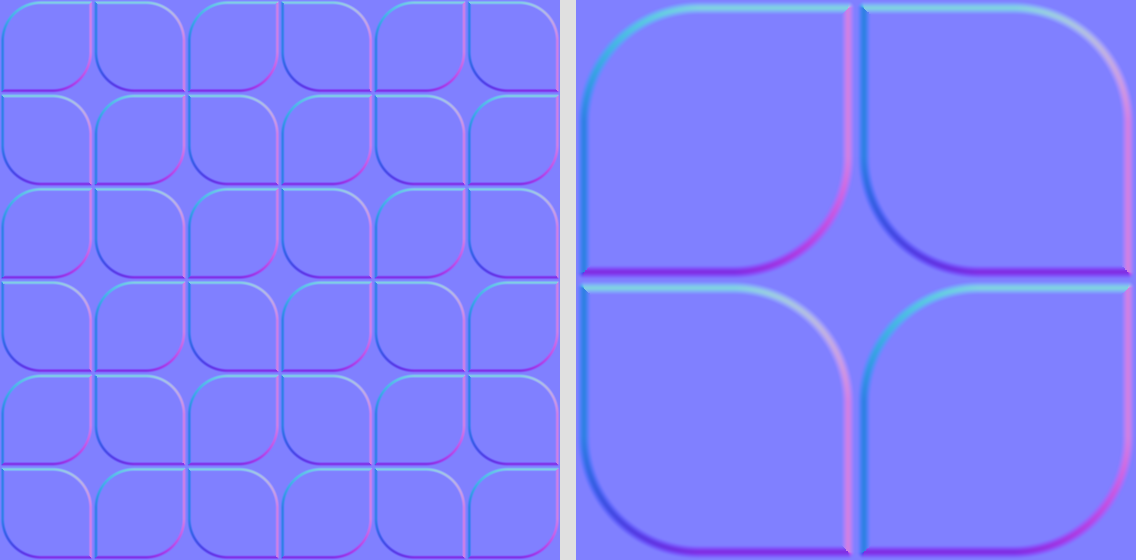
Left: the whole. Right: its middle third, enlarged.
Give the GLSL for this texture map, as a WebGL 2 fragment shader.

```glsl
#version 300 es
precision highp float;
// Tangent-space normal map of raised leaf tiles in a checkerboard of two
// orientations. Each tile is a box with two opposite rounded corners, and
// its outward slope is encoded as colour along a soft bevel line.

uniform vec2 u_resolution;
out vec4 fragColor;

const float TILES = 6.0;            // tiles across and down
const float LINE_INSET = 0.0285;    // bevel centre from tile edge, in tiles
const float CORNER_RADIUS = 0.41;   // rounded corner radius, in tiles
const float BEVEL_REACH = 0.028;    // bevel half width, in tiles
const float BEVEL_TILT = 0.62;      // sine of the steepest slope

// Signed distance in x, outward unit direction in yz.
vec3 roundedBox(vec2 p, float halfSize, float radius) {
    vec2 q = abs(p) - halfSize + radius;
    vec2 outward = q.x > q.y ? vec2(1.0, 0.0) : vec2(0.0, 1.0);
    float dist = max(q.x, q.y) - radius;
    if (min(q.x, q.y) > 0.0) {
        float len = length(q);
        outward = q / len;
        dist = len - radius;
    }
    return vec3(dist, outward * sign(p));
}

// Radius of the corner nearest to p: one diagonal is round, the other sharp.
float leafRadius(vec2 p, float parity, float radius) {
    float diagonal = p.x * p.y * (1.0 - 2.0 * parity);
    return diagonal > 0.0 ? radius : 0.0;
}

// Soft slope profile, strongest on the line and flat beyond its reach.
float bevelSlope(float dist, float reach, float tilt) {
    return tilt * (1.0 - smoothstep(0.0, reach, abs(dist)));
}

vec3 encodeNormal(vec2 slope) {
    vec3 normal = vec3(slope, sqrt(1.0 - dot(slope, slope)));
    return normal * 0.5 + 0.5;
}

void main() {
    // Tile grid
    vec2 grid = gl_FragCoord.xy / u_resolution * TILES;
    vec2 cell = floor(grid);
    vec2 p = fract(grid) - 0.5;
    float parity = mod(cell.x + cell.y, 2.0);

    // Leaf outline
    float radius = leafRadius(p, parity, CORNER_RADIUS);
    vec3 leaf = roundedBox(p, 0.5 - LINE_INSET, radius);

    // Bevel, kept at least a pixel wide on small canvases
    float pixel = TILES / min(u_resolution.x, u_resolution.y);
    float slope = bevelSlope(leaf.x, max(BEVEL_REACH, pixel), BEVEL_TILT);
    fragColor = vec4(encodeNormal(leaf.yz * slope), 1.0);
}
```
